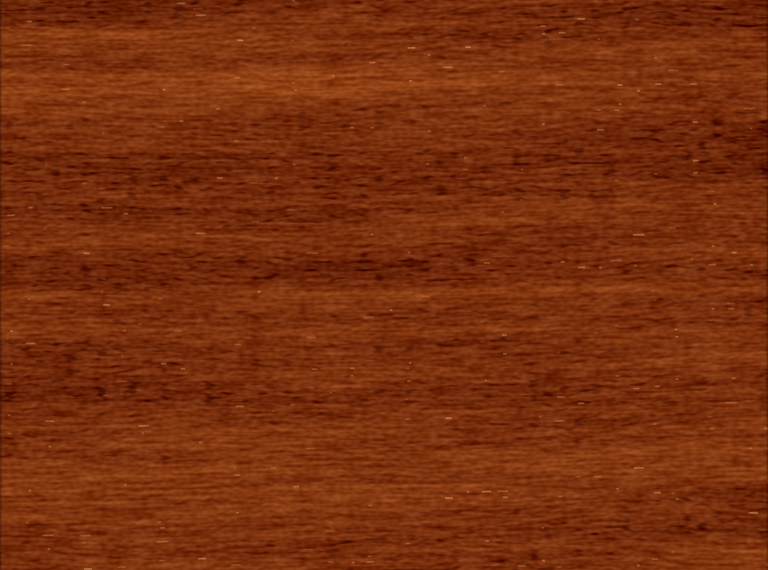
Write a Shadertoy shader that draws this texture.

```glsl
// Reddish brown hardwood with horizontal bands, fine streaks, dark pores and pale flecks.
#define BASE_COLOR vec3(0.478, 0.187, 0.051)
#define BAND_TINT vec3(0.105, 0.078, 0.034)
#define FIBRE_TINT vec3(0.105, 0.095, 0.066)
#define PORE_TINT vec3(0.105, 0.070, 0.030)
#define FLECK_TINT vec3(0.16, 0.18, 0.15)
#define FLECK_GRID vec2(30.0, 90.0)
#define FLECK_SHARE 0.07
#define GRAIN_TILT 0.012
#define GRAIN_WAVE 0.012
#define EDGE_WIDTH 0.005

// Integer hash giving two values from 0 to 1
vec2 hash2(vec2 cell) {
    uvec2 q = uvec2(ivec2(cell)) * uvec2(1597334673u, 3812015801u);
    uint h = q.x ^ q.y;
    h = (h ^ (h >> 16)) * 2146121005u;
    h = (h ^ (h >> 15)) * 2221713035u;
    h ^= h >> 16;
    return vec2(h & 65535u, h >> 16) / 65535.0;
}

float cornerSlope(vec2 cell, vec2 offset) {
    float angle = 6.2832 * hash2(cell).x;
    return dot(vec2(cos(angle), sin(angle)), offset);
}

// Gradient noise, about -0.7 to 0.7
float gradientNoise(vec2 p) {
    vec2 cell = floor(p);
    vec2 f = p - cell;
    vec2 u = f * f * f * (f * (f * 6.0 - 15.0) + 10.0);
    vec2 e = vec2(1.0, 0.0);
    float low = mix(cornerSlope(cell, f), cornerSlope(cell + e, f - e), u.x);
    float high = mix(cornerSlope(cell + e.yx, f - e.yx), cornerSlope(cell + 1.0, f - 1.0), u.x);
    return mix(low, high, u.y);
}

// Broad growth bands running along the board
float growthBands(vec2 p) {
    return gradientNoise(p * vec2(0.7, 7.3) + 11.3)
         + 0.8 * gradientNoise(p * vec2(1.3, 19.0) + 37.7)
         + 0.6 * gradientNoise(p * vec2(2.4, 49.0) + 71.1);
}

// Thin streaks and a fine crosswise speckle
float fibres(vec2 p) {
    return gradientNoise(p * vec2(21.0, 173.0) + 5.2)
         + 0.75 * gradientNoise(p * vec2(83.0, 167.0) + 93.4)
         + 0.6 * gradientNoise(p * vec2(8.0, 91.0) + 53.8);
}

// Short dark dashes, denser where the wood is dark
float pores(vec2 p, float band) {
    float dashes = gradientNoise(p * vec2(37.0, 143.0) + 17.9);
    float density = smoothstep(0.45, -0.45, band);
    return smoothstep(0.08, 0.48, dashes) * mix(0.3, 1.25, density);
}

// Sparse pale dashes, one at most per grid cell
float flecks(vec2 p) {
    vec2 grid = p * FLECK_GRID;
    vec2 cell = floor(grid);
    vec2 place = hash2(cell + 211.0);
    vec2 kind = hash2(cell + 577.0);
    vec2 offset = (fract(grid) - mix(vec2(0.35), vec2(0.65), place)) / FLECK_GRID;
    float halfLength = mix(0.0005, 0.009, kind.y * kind.y);
    offset.x = max(abs(offset.x) - halfLength, 0.0);
    float dash = 1.0 - smoothstep(0.0003, 0.0027, length(offset));
    return dash * step(kind.x, FLECK_SHARE) * mix(0.45, 1.2, place.x);
}

void mainImage(out vec4 fragColor, in vec2 fragCoord) {
    vec2 uv = fragCoord / iResolution.y;
    float width = iResolution.x / iResolution.y;

    // Slightly tilted, gently waving grain
    vec2 grain = uv;
    grain.y += GRAIN_WAVE * gradientNoise(uv * vec2(1.6, 3.1) + 29.5) - GRAIN_TILT * uv.x;

    // Layers of tone
    float band = growthBands(grain);
    vec3 color = BASE_COLOR + BAND_TINT * band;
    color += FIBRE_TINT * fibres(grain);
    color -= PORE_TINT * pores(grain, band);
    color += FLECK_TINT * flecks(grain);

    // Thin dark side edges
    float side = min(uv.x, width - uv.x);
    color *= mix(0.72, 1.0, smoothstep(0.0, EDGE_WIDTH, side));

    fragColor = vec4(clamp(color, 0.0, 1.0), 1.0);
}
```
